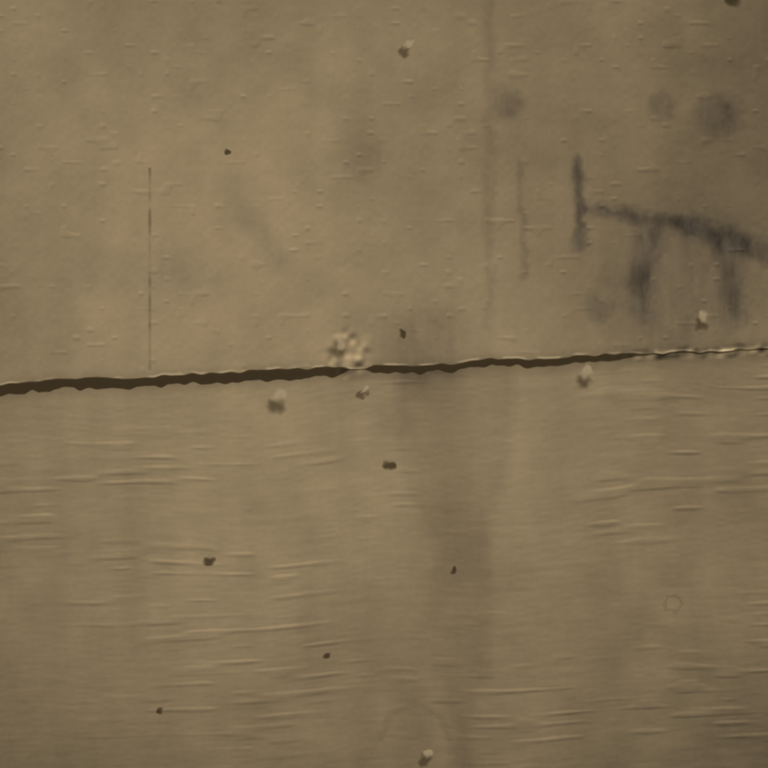
Write a Shadertoy shader that draws this texture.

```glsl
// Weathered concrete wall split by a ragged, slightly rising seam.
// Layered value noise gives mottling and broken board grain; distance
// functions place the seam, damp stain, scuffs, pits and raised lumps.
#define CONCRETE vec3(0.505, 0.438, 0.330)
#define CREVICE vec3(0.205, 0.165, 0.105)
#define LIP vec3(0.645, 0.570, 0.440)
#define SEAM_START 0.494
#define SEAM_SLOPE 0.051
#define GRAIN 0.125
#define MOTTLE 0.23
#define STAIN 0.085
#define FALLOFF 0.33

float hash(vec2 p) { return fract(sin(dot(p, vec2(127.1, 311.7))) * 43758.5453); }

float noise(vec2 p) {
    vec2 i = floor(p), f = fract(p);
    f = f * f * (3.0 - 2.0 * f);
    return mix(mix(hash(i), hash(i + vec2(1, 0)), f.x),
               mix(hash(i + vec2(0, 1)), hash(i + vec2(1, 1)), f.x), f.y);
}

float fbm(vec2 p) {
    float sum = 0.0, amp = 0.5;
    for (int i = 0; i < 5; i++, amp *= 0.5) {
        sum += amp * noise(p);
        p = mat2(1.6, 1.2, -1.2, 1.6) * p + 7.3;
    }
    return sum;
}

// Soft stroke from a to b, and soft round spot
float stroke(vec2 p, vec2 a, vec2 b, float w) {
    vec2 d = b - a;
    return smoothstep(w, 0.0, length(p - a - d * clamp(dot(p - a, d) / dot(d, d), 0.0, 1.0)));
}
float spot(vec2 p, vec2 c, float r) { return smoothstep(r, r * 0.3, length(p - c)); }

// Surface height: sparse pores above the seam, broken board grain below
float relief(vec2 p, float lower) {
    vec2 g = vec2(p.x, p.y - 0.05 * p.x + 0.022 * noise(p * 6.0));
    float gate = smoothstep(0.3, 0.7, noise(p * vec2(6, 15)));
    float scratch = smoothstep(0.58, 0.95, noise(g * vec2(19, 145) + 9.0));
    float boards = 0.3 * noise(g * vec2(15, 125)) + gate * scratch + 0.25 * noise(g * vec2(65, 250));
    float pores = 0.3 * noise(p * vec2(55, 75)) + 0.25 * noise(p * 150.0);
    pores += 0.7 * smoothstep(0.78, 1.0, noise(p * vec2(60, 105) + 5.0));
    return mix(pores, boards, lower);
}

// Pits and lumps: x, y, radius
const vec3 PITS[8] = vec3[8](
    vec3(0.297, 0.802, 0.006), vec3(0.508, 0.393, 0.009), vec3(0.273, 0.272, 0.008),
    vec3(0.524, 0.566, 0.007), vec3(0.592, 0.258, 0.006), vec3(0.953, 0.998, 0.011),
    vec3(0.208, 0.073, 0.006), vec3(0.424, 0.146, 0.006));
const vec3 LUMPS[7] = vec3[7](
    vec3(0.361, 0.479, 0.016), vec3(0.762, 0.510, 0.015), vec3(0.557, 0.015, 0.011),
    vec3(0.915, 0.584, 0.012), vec3(0.441, 0.549, 0.015), vec3(0.530, 0.938, 0.012),
    vec3(0.474, 0.491, 0.008));

// Smudges: x, y, radius, strength
const vec4 SMUDGES[6] = vec4[6](
    vec4(0.661, 0.867, 0.026, 0.16), vec4(0.935, 0.850, 0.036, 0.15),
    vec4(0.862, 0.861, 0.022, 0.12), vec4(0.475, 0.794, 0.035, 0.07),
    vec4(0.778, 0.599, 0.022, 0.13), vec4(0.560, 0.545, 0.065, 0.10));

// Scuffs: end points, then width and strength
const vec4 SCUFFS[9] = vec4[9](
    vec4(0.762, 0.729, 0.90, 0.705), vec4(0.90, 0.705, 1.02, 0.662), vec4(0.751, 0.787, 0.755, 0.68),
    vec4(0.845, 0.69, 0.834, 0.60), vec4(0.95, 0.67, 0.957, 0.59), vec4(0.638, 1.0, 0.635, 0.58),
    vec4(0.678, 0.79, 0.682, 0.64), vec4(0.32, 0.72, 0.36, 0.66), vec4(0.11, 0.64, 0.27, 0.64));
const vec2 SCUFF_INK[9] = vec2[9](
    vec2(0.016, 0.22), vec2(0.025, 0.25), vec2(0.014, 0.26), vec2(0.031, 0.20), vec2(0.030, 0.17),
    vec2(0.014, 0.07), vec2(0.009, 0.09), vec2(0.030, 0.07), vec2(0.050, 0.06));

void mainImage(out vec4 fragColor, in vec2 fragCoord) {
    vec2 p = fragCoord / iResolution.xy;
    float soft = max(0.0016, 1.0 / iResolution.y);
    vec2 q = p + 0.007 * (vec2(noise(p * 60.0), noise(p * 60.0 + 19.0)) - 0.5);
    q += 0.005 * (vec2(noise(p * 150.0), noise(p * 150.0 + 31.0)) - 0.5);
    float wobble = 0.005 * noise(vec2(p.x * 17.0, 3.0)) + 0.003 * noise(vec2(p.x * 80.0, 6.0)) - 0.004;
    float d = p.y - SEAM_START - SEAM_SLOPE * p.x - wobble;
    float lower = smoothstep(0.003, -0.003, d);

    // Broad light falloff, mottling and grain lit from above
    vec2 away = p - vec2(0.32, 0.66);
    float shade = 1.10 - FALLOFF * dot(away, away);
    shade -= 0.12 * smoothstep(0.6, 1.1, p.x) * smoothstep(0.5, 0.75, p.y);
    shade += MOTTLE * (fbm(p * vec2(6, 5)) - 0.48) + 0.12 * (fbm(p * 24.0) - 0.48);
    shade += 0.035 * (noise(p * vec2(40, 4)) - 0.5) + 0.025 * (noise(p * 260.0) - 0.5);
    shade += GRAIN * (relief(p, lower) - relief(p + vec2(-0.001, 0.0035), lower));

    // Damp stain: a broad head narrowing to a drip
    float halfW = mix(0.037, 0.075, smoothstep(0.29, 0.40, p.y));
    halfW = mix(0.014, halfW, smoothstep(0.08, 0.13, p.y));
    float stainX = abs(q.x - 0.598 + 0.02 * (noise(p * 14.0) - 0.5));
    shade -= STAIN * smoothstep(halfW + 0.014, halfW - 0.014, stainX) * lower * (0.6 + 0.8 * noise(p * 12.0));

    // Scuffs and smudges, worn through by noise, and a hairline joint
    float grime = 0.0, wear = 0.25 + 1.4 * fbm(p * vec2(75, 28));
    for (int i = 0; i < 9; i++) grime += SCUFF_INK[i].y * stroke(q, SCUFFS[i].xy, SCUFFS[i].zw, SCUFF_INK[i].x);
    for (int i = 0; i < 6; i++) grime += SMUDGES[i].w * spot(q, SMUDGES[i].xy, SMUDGES[i].z * 1.2);
    grime += 0.10 * spot(q, vec2(0.88, 0.63), 0.16) * (1.0 - lower);
    shade -= min(grime, 0.32) * wear;
    shade -= 0.3 * stroke(p, vec2(0.195, 0.78), vec2(0.195, 0.52), 0.0035) * noise(p * vec2(20, 90));
    shade -= 0.08 * smoothstep(0.004, 0.0, abs(length(q - vec2(0.875, 0.214)) - 0.010));
    shade -= 0.05 * smoothstep(0.007, 0.0, abs(length(q - vec2(0.54, 0.038)) - 0.043)) * step(0.035, p.y);
    vec3 col = CONCRETE * shade + grime * vec3(-0.01, 0.0, 0.05);

    // Seam: ragged dark gap, thinning to the right, under a broken lip
    float gap = mix(0.0065, 0.0045, smoothstep(0.3, 0.6, p.x));
    gap = mix(gap, 0.001, smoothstep(0.79, 0.85, p.x)) * (1.0 - 0.9 * spot(vec2(p.x, 0), vec2(0.465, 0), 0.025));
    float ragged = gap * (0.6 + 0.9 * noise(vec2(p.x * 95.0, 8.0)));
    col *= 1.0 - 0.14 * smoothstep(0.022, 0.0, abs(d + 0.002));
    float lip = smoothstep(0.0035, 0.0, abs(d - gap - 0.0015)) * smoothstep(0.3, 0.75, noise(vec2(p.x * 65.0, p.y * 90.0)));
    col = mix(col, LIP, 0.8 * lip);
    float inside = smoothstep(gap + soft, gap - soft, d) * smoothstep(-ragged - soft, -ragged + soft, d);
    col = mix(col, CREVICE, 0.9 * inside);

    // Crumbled crust by the break and along the thin end
    float crust = max(spot(p, vec2(0.455, 0.54), 0.042), smoothstep(0.79, 0.86, p.x) * smoothstep(0.012, 0.003, abs(d)));
    col *= 1.0 + 0.65 * crust * (noise(p * 105.0) - noise(p * 105.0 + vec2(-0.3, 0.7)));

    // Lumps catch light on top; pits are dark
    for (int i = 0; i < 7; i++) {
        vec3 k = LUMPS[i];
        col = mix(col, CREVICE, 0.55 * spot(q, k.xy - vec2(0.2, 0.4) * k.z, k.z));
        col = mix(col, LIP, 0.75 * spot(q, k.xy + vec2(0.1, 0.3) * k.z, k.z * 0.75));
    }
    for (int i = 0; i < 8; i++) col = mix(col, CREVICE, 0.75 * spot(q, PITS[i].xy, PITS[i].z));
    fragColor = vec4(clamp(col, 0.0, 1.0), 1.0);
}
```
